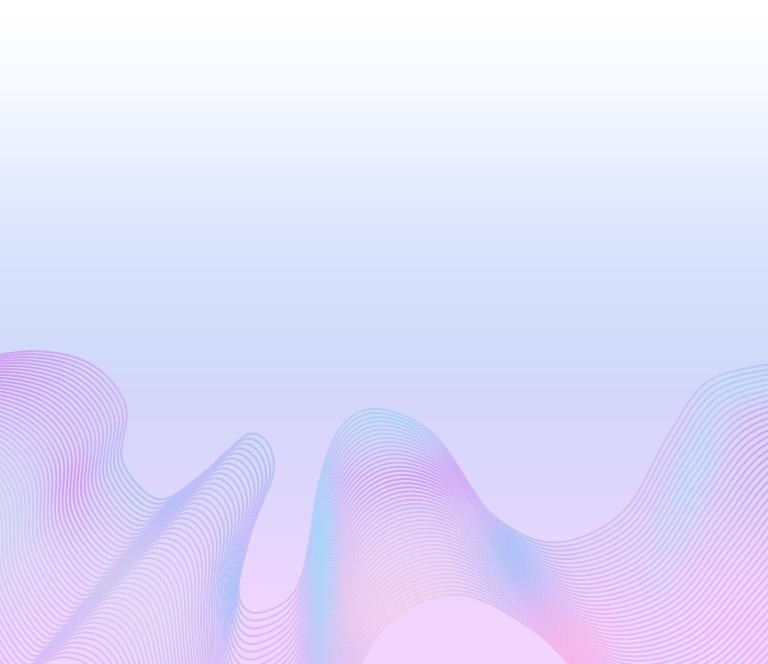
A Shadertoy shader for this background:

```glsl
#define KNOTS 24
#define STEPS 8
#define STROKES 46.0
#define STROKE_WIDTH 0.30
#define STROKE_OPACITY 0.85
#define WAVE_TOP 48.5
#define CANVAS_UNITS vec2(116.0, 100.0)

const vec3 LILAC  = vec3(0.83, 0.71, 0.97);
const vec3 VIOLET = vec3(0.82, 0.56, 0.97);
const vec3 ORCHID = vec3(0.92, 0.66, 0.97);
const vec3 BLUE   = vec3(0.65, 0.75, 0.97);
const vec3 CYAN   = vec3(0.62, 0.83, 0.97);
const vec3 SAGE   = vec3(0.78, 0.83, 0.91);
const vec3 PEACH  = vec3(0.94, 0.80, 0.87);
const vec3 PINK   = vec3(0.97, 0.70, 0.90);

// Spline knots of the first and last stroke of the ribbon
const vec2 OUTER[KNOTS] = vec2[KNOTS](
    vec2(-12, 42), vec2(-4, 45.6), vec2(5.6, 47.1), vec2(14, 45),
    vec2(19, 38.8), vec2(18.5, 30.5), vec2(23.9, 24.8), vec2(30, 28.3),
    vec2(37.8, 34.7), vec2(41.4, 30), vec2(38, 19.5), vec2(36.1, 10.5),
    vec2(39, 7.7), vec2(45, 11.8), vec2(48, 26.5), vec2(51.4, 35.5),
    vec2(57.1, 38.4), vec2(66, 34.2), vec2(74.5, 22.5), vec2(83.8, 18.3),
    vec2(94, 22.8), vec2(101, 34.5), vec2(107, 42.6), vec2(117, 45.3));
const vec2 INNER[KNOTS] = vec2[KNOTS](
    vec2(-45, 22), vec2(-35, 27), vec2(-22, 27), vec2(-13, 24),
    vec2(-8, 18), vec2(-6, 6), vec2(0, -4.5), vec2(4.5, -1),
    vec2(9.8, 1), vec2(15, -2), vec2(20, -14), vec2(26, -35),
    vec2(32, -45), vec2(45, -32), vec2(51, -10), vec2(57.5, 5),
    vec2(68.7, 10.5), vec2(80, 5.5), vec2(88, -2), vec2(100, -10),
    vec2(112, -9), vec2(122, -1), vec2(132, 10), vec2(146, 18));

// Outer point in xy, inner point in zw
vec4 knot(int i) {
    i = clamp(i, 0, KNOTS - 1);
    return vec4(OUTER[i], INNER[i]);
}

vec4 catmullRom(vec4 a, vec4 b, vec4 c, vec4 d, float t) {
    return b + 0.5 * t * (c - a + t * (2.0 * a - 5.0 * b + 4.0 * c - d
             + t * (3.0 * (b - c) + d - a)));
}

float cross2(vec2 a, vec2 b) { return a.x * b.y - a.y * b.x; }

// Signed side of p relative to the line joining both curves
float side(vec2 p, vec4 rail) { return cross2(p - rail.xy, rail.zw - rail.xy); }

// Stroke coverage where p lies between two neighbouring rails
float strokeCoverage(vec2 p, vec4 rail, vec4 along, float pixel) {
    vec2 span = rail.zw - rail.xy;
    float s = dot(p - rail.xy, span) / dot(span, span);
    vec2 tangent = normalize(mix(along.xy, along.zw, s) + 1e-5);
    float spacing = abs(cross2(span, tangent)) / (STROKES - 1.0);
    float index = s * (STROKES - 1.0);
    float nearest = clamp(floor(index + 0.5), 0.0, STROKES - 1.0);
    float gap = abs(index - nearest) * spacing;
    float line = clamp((0.5 * STROKE_WIDTH - gap) / pixel + 0.5, 0.0, 1.0);
    float average = min(1.0, STROKE_WIDTH / max(spacing, 1e-4));
    float inside = step(abs(s - 0.5), 0.5);
    // Strokes too close to resolve fade to their mean density
    float resolved = smoothstep(0.8, 2.0, spacing / pixel);
    return mix(average * inside, line * step(abs(s - 0.5), 0.6), resolved);
}

float ribbon(vec2 p, float pixel) {
    float clear = 1.0;
    for (int i = 0; i < KNOTS - 1; i++) {
        vec4 a = knot(i - 1), b = knot(i), c = knot(i + 1), d = knot(i + 2);
        vec4 last = b;
        float lastSide = side(p, last);
        for (int j = 1; j <= STEPS; j++) {
            vec4 rail = catmullRom(a, b, c, d, float(j) / float(STEPS));
            float here = side(p, rail);
            if ((here < 0.0) != (lastSide < 0.0)) {
                vec4 hit = mix(last, rail, lastSide / (lastSide - here));
                clear *= 1.0 - strokeCoverage(p, hit, rail - last, pixel);
            }
            last = rail;
            lastSide = here;
        }
    }
    return 1.0 - clear;
}

void glow(inout vec3 col, vec3 tint, vec2 p, vec2 centre, vec2 radius) {
    vec2 q = (p - centre) / radius;
    col = mix(col, tint, exp(-dot(q, q)));
}

vec3 strokeColour(vec2 p) {
    vec3 col = LILAC;
    // Left waves
    glow(col, SAGE, p, vec2(0, 20), vec2(10, 13));
    glow(col, SAGE, p, vec2(22, 8), vec2(9, 10));
    glow(col, BLUE, p, vec2(22, 28), vec2(9, 8));
    glow(col, VIOLET, p, vec2(2, 43), vec2(14, 7));
    glow(col, VIOLET, p, vec2(11, 27), vec2(4, 8));
    glow(col, BLUE, p, vec2(39, 32), vec2(7, 9));
    glow(col, BLUE, p, vec2(35, 12), vec2(3, 9));
    // Middle wave
    glow(col, PEACH, p, vec2(61, 9), vec2(12, 12));
    glow(col, VIOLET, p, vec2(61, 28), vec2(10, 4));
    glow(col, CYAN, p, vec2(58, 38), vec2(14, 6));
    glow(col, CYAN, p, vec2(48.5, 18), vec2(2.5, 20));
    glow(col, BLUE, p, vec2(78, 17), vec2(6, 7));
    glow(col, PINK, p, vec2(87, 2), vec2(9, 7));
    // Right wave, with its glow leaning along the slope
    vec2 leaning = vec2(p.x - 0.3 * (p.y - 30.0), p.y);
    glow(col, ORCHID, p, vec2(115, 8), vec2(12, 14));
    glow(col, VIOLET, p, vec2(119, 32), vec2(9, 11));
    glow(col, CYAN, leaning, vec2(105, 30), vec2(3.5, 14));
    glow(col, CYAN, p, vec2(113, 42), vec2(7, 3));
    return col;
}

float ramp(float from, float to, float v) {
    return clamp((v - from) / (to - from), 0.0, 1.0);
}

vec3 sky(float y) {
    vec3 col = mix(vec3(0.945, 0.835, 1.0), vec3(0.87, 0.84, 0.985), ramp(0.07, 0.25, y));
    col = mix(col, vec3(0.84, 0.84, 0.98), ramp(0.25, 0.39, y));
    col = mix(col, vec3(0.815, 0.855, 0.975), ramp(0.39, 0.47, y));
    col = mix(col, vec3(0.86, 0.895, 0.99), ramp(0.47, 0.64, y));
    col = mix(col, vec3(0.965, 0.975, 1.0), ramp(0.64, 0.864, y));
    return mix(col, vec3(1.0), ramp(0.864, 0.99, y));
}

void mainImage(out vec4 fragColor, in vec2 fragCoord) {
    vec2 uv = fragCoord / iResolution.xy;
    vec2 p = uv * CANVAS_UNITS;
    float pixel = CANVAS_UNITS.y / iResolution.y;
    vec3 col = sky(uv.y);
    if (p.y < WAVE_TOP) col = mix(col, strokeColour(p), STROKE_OPACITY * ribbon(p, pixel));
    fragColor = vec4(col, 1.0);
}
```
